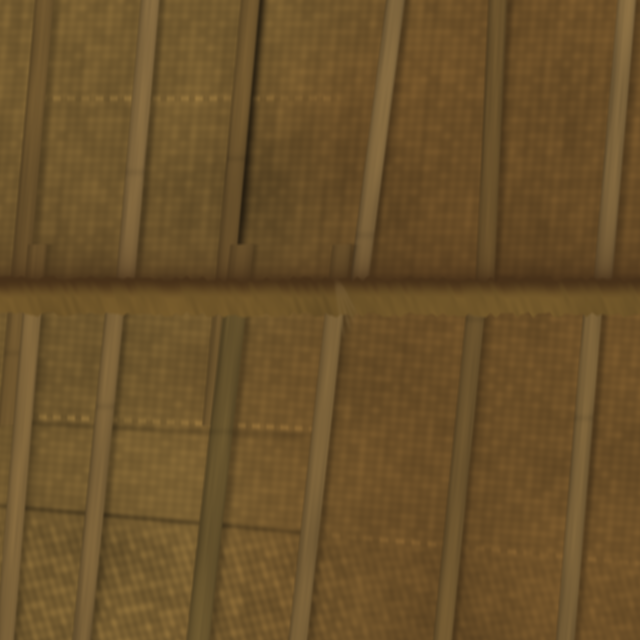
A Shadertoy shader for this texture:

```glsl
const float PI = 3.14159265;
const float BEAM_Y = 0.536;
const float BEAM_HALF = 0.028;
const vec3 OLIVE_REED = vec3(0.440, 0.345, 0.180);
const vec3 BROWN_REED = vec3(0.425, 0.310, 0.155);
const vec3 PALE_POLE = vec3(0.500, 0.400, 0.240);
const vec3 DULL_POLE = vec3(0.420, 0.325, 0.175);
const vec3 GREEN_POLE = vec3(0.400, 0.325, 0.175);
const vec3 THATCH = vec3(0.425, 0.325, 0.155);
const vec3 SOOT = vec3(0.250, 0.165, 0.085);

float hash(vec2 p) {
    vec3 q = fract(p.xyx * 0.1031);
    q += dot(q, q.yzx + 33.33);
    return fract((q.x + q.y) * q.z);
}

float noise(vec2 p) {
    vec2 c = floor(p), f = fract(p);
    f = f * f * (3.0 - 2.0 * f);
    return mix(mix(hash(c), hash(c + vec2(1, 0)), f.x),
               mix(hash(c + vec2(0, 1)), hash(c + vec2(1, 1)), f.x), f.y);
}

float bump(float x, float centre, float width) {
    float t = (x - centre) / width;
    return exp(-t * t);
}

float inside(float x, float low, float high, float soft) {
    return smoothstep(low - soft, low + soft, x) * (1.0 - smoothstep(high - soft, high + soft, x));
}

// Upright strands crossed by rows, with uneven tone
float weave(vec2 q) {
    return 0.16 * cos(2.0 * PI * q.x) + 0.12 * cos(2.0 * PI * q.y) + noise(q) - 0.5;
}

// Row of short stitches along height y
float stitches(vec2 p, float y, float count) {
    float dash = smoothstep(0.1, 0.35, abs(fract(p.x * count) - 0.5));
    return bump(p.y, y, 0.005) * dash * (0.4 + 0.8 * noise(p * 25.0));
}

vec3 wovenMat(vec2 p) {
    float below = 1.0 - smoothstep(BEAM_Y - 0.01, BEAM_Y + 0.01, p.y);
    vec2 q = vec2(p.x - 0.09 * (p.y - BEAM_Y), p.y + 0.07 * p.x * below);
    float brown = smoothstep(0.3, 0.75, p.x + 0.2 * noise(p * 5.0) - 0.05);
    vec3 color = mix(OLIVE_REED, BROWN_REED, brown);

    // Fine weave, upright streaks, and bold slanted flecks near the bottom
    float streaks = noise(q * vec2(75.0, 9.0)) - 0.5;
    float fine = weave(q * vec2(68.0, 80.0));
    float bold = weave(vec2(q.x * 75.0 + q.y * 30.0, q.y * 60.0 - q.x * 15.0));
    float bottom = 1.0 - smoothstep(0.16, 0.23, q.y);
    float tone = mix(0.13 * fine, 0.24 * bold, bottom * (1.0 - 0.5 * smoothstep(0.45, 0.6, p.x)));
    tone += mix(0.12, 0.05, below) * streaks;

    // Broad stains and darker areas
    tone += 0.14 * (noise(p * 7.0) - 0.5) + 0.10 * (noise(p * 3.0 + 4.0) - 0.5);
    tone -= 0.14 * bump(p.x, 0.40, 0.05) * bump(p.y, 0.70, 0.16);
    tone -= 0.08 * bump(p.x, 0.60, 0.12) * bump(p.y, 0.40, 0.15);

    // Overlapping sheet seams
    float leftSide = 1.0 - smoothstep(0.45, 0.54, p.x);
    float middleY = 0.352 - 0.045 * p.x;
    float lowerY = 0.210 - 0.09 * p.x;
    tone += 0.24 * stitches(p, 0.846, 45.0) * inside(p.x, 0.07, 0.52, 0.03);
    tone += 0.25 * leftSide * stitches(p, middleY, 45.0);
    tone -= 0.15 * leftSide * bump(p.y, middleY - 0.012, 0.006);
    tone -= 0.25 * leftSide * bump(p.y, lowerY, 0.005);
    tone += 0.16 * (1.0 - leftSide) * stitches(p, lowerY, 40.0);
    return color * (1.0 + tone);
}

// Bamboo pole with rounded shading, joints and a shadow on its right
vec3 drawPole(vec3 under, vec2 p, float x, float halfWidth, vec2 span, vec3 tint, float shade, float seed) {
    float d = p.x - x;
    float extent = inside(p.y, span.x, span.y, 0.004);
    float cover = extent * inside(d, -halfWidth, halfWidth, 0.003);
    float shadow = shade * extent * bump(d, halfWidth + 0.002, 0.008);
    float joint = bump(fract(p.y * 1.7 + hash(vec2(seed, 3.0))), 0.5, 0.01);
    float round = 1.03 - 0.22 * pow(abs(d / halfWidth - 0.1), 2.5);
    float grain = 0.09 * (noise(vec2(d * 220.0 + seed * 9.0, p.y * 12.0)) - 0.5);
    float stain = 0.12 * (noise(vec2(seed * 5.0, p.y * 7.0)) - 0.5);
    return mix(under * (1.0 - shadow), tint * (round + grain + stain - 0.07 * joint), cover);
}

vec3 drawBeam(vec3 under, vec2 p) {
    float fringe = 0.008 * (noise(vec2(p.x * 120.0, 2.0)) - 0.5);
    float t = (p.y - BEAM_Y) / BEAM_HALF;
    float cover = inside(p.y, BEAM_Y - BEAM_HALF + fringe, BEAM_Y + BEAM_HALF + fringe, 0.004);
    float fibres = noise(vec2(p.x * 130.0 + p.y * 45.0, p.y * 22.0)) - 0.5;
    vec3 color = THATCH * (1.0 + 0.12 * fibres + 0.14 * (noise(p * 12.0) - 0.5));
    color = mix(color, SOOT, 0.85 * smoothstep(-0.1, 1.0, t + 0.3 * fibres));
    return mix(under, color, cover);
}

void mainImage(out vec4 fragColor, in vec2 fragCoord) {
    vec2 p = fragCoord / iResolution.xy;
    float rise = p.y - BEAM_Y;
    vec3 color = wovenMat(p);

    // Upper poles; two of them continue behind the beam
    for (int i = 0; i < 6; i++) {
        float n = float(i);
        float slope = 0.088 + 0.045 * (bump(n, 3.0, 0.6) - bump(n, 4.0, 0.6));
        float x = 0.03 + 0.182 * n - 0.045 * bump(n, 2.0, 1.05) + slope * rise;
        float foot = (i == 0 || i == 2) ? 0.335 : BEAM_Y;
        vec3 tint = i % 2 == 0 ? DULL_POLE : PALE_POLE;
        color = drawPole(color, p, x, 0.0145, vec2(foot, 1.1), tint, i == 2 ? 0.6 : 0.24, n);
    }

    // Lower poles; some poke out above the beam
    for (int i = 0; i < 6; i++) {
        float n = float(i), arch = sin(PI * n / 5.0);
        float zigzag = i % 2 == 0 ? 0.012 : -0.012;
        float x = 0.04 + 0.18 * n - 0.045 * arch + zigzag + (0.083 + 0.03 * arch) * rise;
        float top = (i == 0 || i == 2 || i == 3) ? 0.618 : BEAM_Y;
        vec3 tint = i == 2 ? GREEN_POLE : mix(DULL_POLE, PALE_POLE, i == 4 ? 0.15 : 0.7);
        tint = mix(tint, DULL_POLE, step(0.0, rise));
        float halfWidth = i == 2 ? 0.018 : 0.0145;
        color = drawPole(color, p, x, halfWidth, vec2(-0.1, top), tint, 0.24, n + 11.0);
    }

    // Shade gathering above the beam
    float above = max(rise - BEAM_HALF, 0.0);
    float shade = 0.50 * exp(-above / 0.018) + 0.25 * exp(-above / 0.11);
    color = mix(color, SOOT, shade * smoothstep(-0.005, 0.005, rise));
    color = drawBeam(color, p);

    // Loose wisps of binding
    for (int i = 0; i < 4; i++) {
        float n = float(i);
        float x = 0.528 + 0.005 * n - (0.15 + 0.12 * n) * rise;
        float wisp = bump(p.x, x, 0.0035) * inside(rise, -0.06 + 0.012 * n, 0.02, 0.01);
        color = mix(color, PALE_POLE, 0.3 * wisp);
    }
    fragColor = vec4(color, 1.0);
}
```
